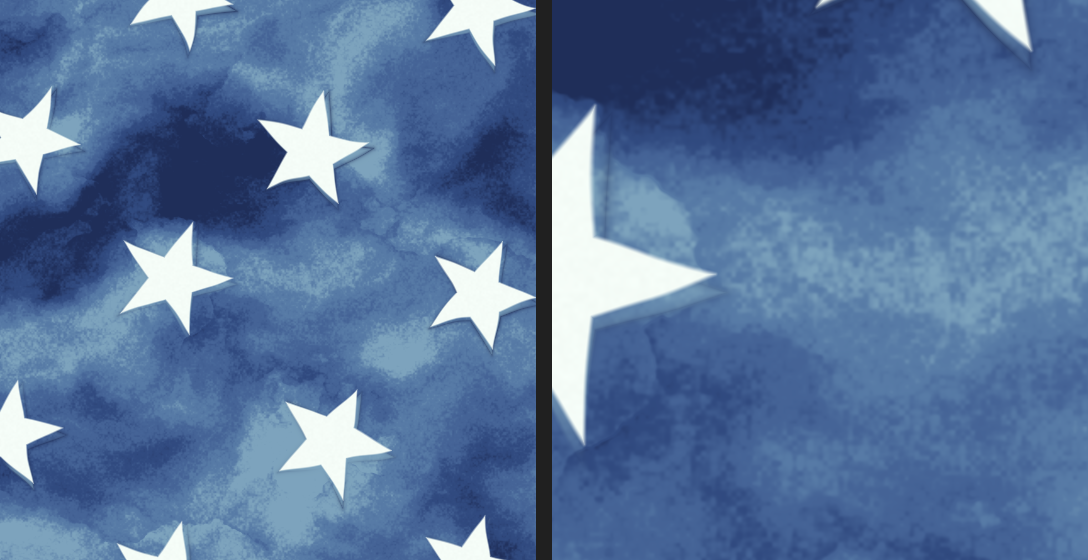
Left: the whole. Right: its middle third, enlarged.
Reproduce this pattern procedurally as a WebGL 1 fragment shader.

```glsl
precision highp float;
// Staggered white stars on a mottled indigo watercolour wash.
uniform vec2 u_resolution;

const float PI = 3.14159265;
const vec3 INK = vec3(0.12, 0.18, 0.35);
const vec3 NAVY = vec3(0.19, 0.29, 0.50);
const vec3 DENIM = vec3(0.27, 0.39, 0.59);
const vec3 STEEL = vec3(0.34, 0.48, 0.65);
const vec3 TEAL = vec3(0.49, 0.64, 0.74);
const vec3 PAPER = vec3(0.96, 0.99, 0.97);

float hash(vec2 p) {
  vec3 q = fract(vec3(p.xyx) * 0.1031);
  q += dot(q, q.yzx + 33.33);
  return fract((q.x + q.y) * q.z);
}

float noise(vec2 p) {
  vec2 cell = floor(p), f = fract(p);
  vec2 w = f * f * (3.0 - 2.0 * f);
  float low = mix(hash(cell), hash(cell + vec2(1.0, 0.0)), w.x);
  float high = mix(hash(cell + vec2(0.0, 1.0)), hash(cell + 1.0), w.x);
  return mix(low, high, w.y);
}

mat2 rotation(float angle) {
  float c = cos(angle), s = sin(angle);
  return mat2(c, s, -s, c);
}

float fbm(vec2 p) {
  float sum = 0.0, amp = 0.5;
  for (int i = 0; i < 6; i++) {
    sum += amp * noise(p);
    p = rotation(0.6) * p * 2.03 + 17.0;
    amp *= 0.5;
  }
  return sum / 0.984;
}

// Signed distance to a five-pointed star with one tip along +x.
float starDistance(vec2 p, float radius, float innerRatio) {
  float sector = PI / 5.0;
  float angle = abs(mod(atan(p.y, p.x) + sector, 2.0 * sector) - sector);
  vec2 q = length(p) * vec2(cos(angle), sin(angle)) - vec2(radius, 0.0);
  vec2 side = radius * (innerRatio * vec2(cos(sector), sin(sector)) - vec2(1.0, 0.0));
  float along = clamp(dot(q, side) / dot(side, side), 0.0, 1.0);
  return length(q - side * along) * sign(side.x * q.y - side.y * q.x) * -1.0;
}

// Nearest star in staggered rows; grow and turn alter every star alike.
float starField(vec2 p, float grow, float turn) {
  float nearest = 1.0;
  for (int row = 0; row < 5; row++) {
    for (int col = 0; col < 3; col++) {
      vec2 id = vec2(float(col), float(row));
      float stagger = mix(0.30, 0.03, mod(id.y, 2.0));
      vec2 jitter = vec2(hash(id + 3.1), hash(id + 8.7)) - 0.5;
      vec2 center = vec2(stagger + 0.545 * id.x, 0.26 * id.y - 0.03) + 0.04 * jitter;
      float radius = 0.102 + 0.014 * (hash(id + 5.3) - 0.5);
      vec2 local = rotation(0.25 * jitter.x + turn) * (p - center);
      nearest = min(nearest, starDistance(local, radius * grow, 0.40));
    }
  }
  return nearest;
}

// Dark fringe of dried pigment: crisp on one side, fading on the other.
float backrun(vec2 p) {
  float n = fbm(p * vec2(3.5, 4.5) + 41.0) - 0.5;
  float patchy = smoothstep(0.42, 0.62, noise(p * 5.0 + 9.0));
  return patchy * smoothstep(0.0, 0.02, n) * exp(-14.0 * max(n, 0.0));
}

// Pigment tone in standard deviations, dark to light.
float washTone(vec2 p) {
  vec2 warp = vec2(fbm(p * 4.0 + 5.0), fbm(p * 4.0 + 23.0)) - 0.5;
  vec2 q = rotation(-0.3) * (p + 0.22 * warp);
  float tone = (fbm(q * vec2(3.6, 5.6) + 2.0) - 0.5) / 0.128;
  return tone - 0.9 * backrun(p + 0.05 * warp) + 0.12;
}

vec3 washColor(float tone) {
  vec3 color = mix(INK, NAVY, smoothstep(-1.7, -0.7, tone));
  color = mix(color, DENIM, smoothstep(-0.7, 0.15, tone));
  color = mix(color, STEEL, smoothstep(0.15, 0.95, tone));
  return mix(color, TEAL, smoothstep(0.95, 1.9, tone));
}

float cover(float d, float softness) {
  return 1.0 - smoothstep(-softness, softness, d);
}

void main() {
  vec2 p = gl_FragCoord.xy / u_resolution.y;
  float softness = max(0.002, 0.8 / u_resolution.y);

  // Wash with fine paper grain
  float grain = noise(p * 330.0) + noise(p * 190.0 + 50.0) - 1.0;
  vec3 color = washColor(washTone(p) + 0.4 * grain);

  // Hand-painted wobble of the outlines
  vec2 wobble = vec2(noise(p * 16.0 + 3.0), noise(p * 16.0 + 31.0)) - 0.5;
  vec2 q = p + 0.012 * wobble;
  float star = starField(q, 1.0, 0.0);
  float under = starField(q + vec2(-0.003, 0.006), 1.04, 0.05);

  // Pale underlayer and dark pigment rim peeking out beside the stars
  float pale = smoothstep(0.35, 0.65, noise(p * 9.0 + 70.0));
  color = mix(color, TEAL, 0.75 * pale * cover(under, softness));
  float rim = exp(-abs(under) / 0.0025) * noise(p * 12.0 + 90.0);
  color = mix(color, INK, 0.75 * rim);

  color = mix(color, PAPER + 0.01 * grain, cover(star, softness));
  gl_FragColor = vec4(color, 1.0);
}
```
